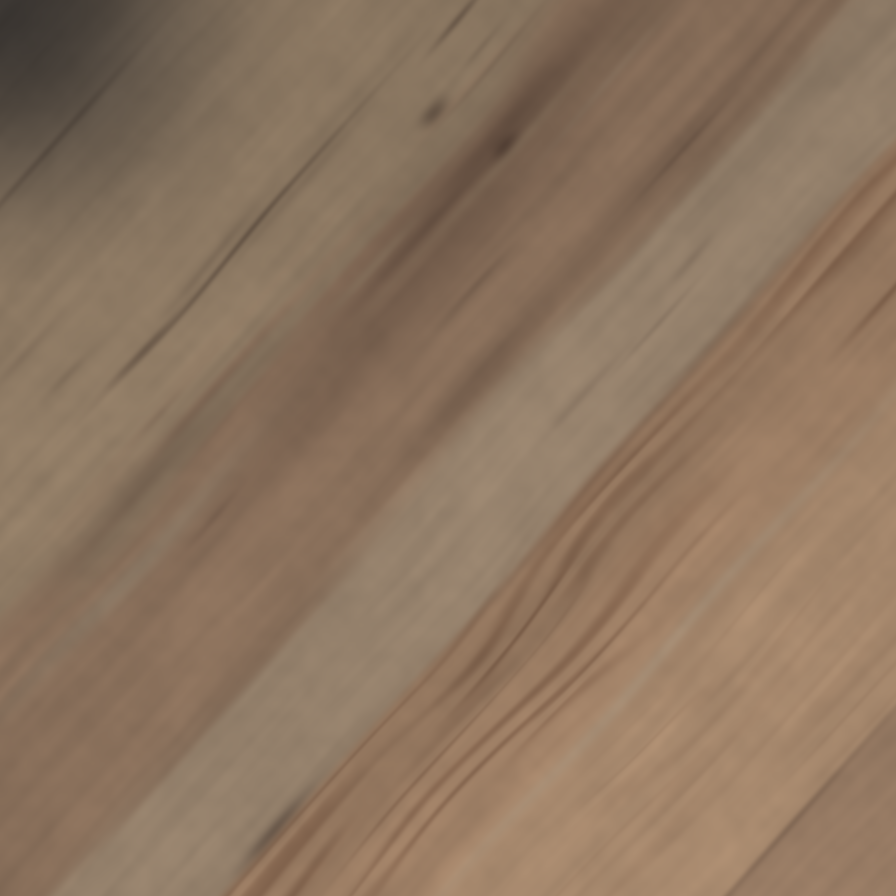
This texture is drawn by a three.js fragment shader. Its source:

```glsl
varying vec2 vUv;

float hash(vec2 p) {
  return fract(sin(dot(p, vec2(127.1, 311.7))) * 43758.5453);
}

float noise(vec2 p) {
  vec2 i = floor(p), f = fract(p);
  f = f * f * (3.0 - 2.0 * f);
  return mix(mix(hash(i), hash(i + vec2(1.0, 0.0)), f.x),
             mix(hash(i + vec2(0.0, 1.0)), hash(i + 1.0), f.x), f.y);
}

// Soft ellipse stretched along the grain
float streak(vec2 p, vec2 centre, vec2 radius) {
  vec2 q = (p - centre) / radius;
  return exp(-2.0 * dot(q, q));
}

float band(float x, float from, float to, float blur) {
  return smoothstep(from - blur, from + blur, x) * (1.0 - smoothstep(to - blur, to + blur, x));
}

void main() {
  // Grain space: x runs along the boards, y across them to the lower right
  vec2 grain = vec2(dot(vUv, vec2(0.667, 0.745)), dot(vUv, vec2(0.745, -0.667)));
  float wobble = noise(grain * vec2(5.0, 7.0)) - 0.5;
  vec2 p = grain + vec2(0.0, 0.014 * wobble);

  float wide = noise(p * vec2(2.5, 24.0) + 3.0) - 0.5;
  float fibre = noise(p * vec2(5.0, 70.0) + 17.0) - 0.5;
  float fine = noise(p * vec2(11.0, 140.0) + 41.0) - 0.5;

  vec3 pale = vec3(0.57, 0.49, 0.4);
  vec3 brown = vec3(0.55, 0.447, 0.363);
  vec3 rosy = vec3(0.595, 0.515, 0.43);
  vec3 amber = vec3(0.605, 0.487, 0.388);
  vec3 honey = vec3(0.625, 0.512, 0.41);

  // Boards, with a ragged edge on the brown heartwood
  float ragged = p.y + 0.06 * wide + 0.06 * fibre;
  vec3 color = mix(pale, brown, smoothstep(-0.215, -0.155, ragged));
  color = mix(color, rosy, smoothstep(0.012, 0.05, p.y + 0.03 * wide + 0.02 * fibre));
  color = mix(color, amber, smoothstep(0.176, 0.19, p.y + 0.006 * fibre));
  color = mix(color, honey, smoothstep(0.34, 0.41, p.y + 0.03 * wide));
  color = mix(color, brown * 1.03, smoothstep(0.598, 0.612, grain.y));

  // Pale sapwood streaks
  color = mix(color, rosy, 0.9 * streak(p, vec2(0.36, -0.128), vec2(0.26, 0.016)));
  color = mix(color, rosy * 1.06, 0.7 * streak(p, vec2(0.7, 0.37), vec2(0.6, 0.01)));
  color = mix(color, rosy, 0.35 * streak(p, vec2(1.12, -0.1), vec2(0.14, 0.006)));

  // Fibres, stronger in the heartwood
  float heart = band(p.y, -0.22, 0.03, 0.03);
  color *= 1.0 + 0.08 * wide + (0.055 + 0.055 * heart) * fibre + 0.03 * fine;

  // Broken growth lines in the amber board, fainter beyond it
  float wave = p.y * 230.0 + 9.0 * noise(p * vec2(4.0, 9.0) + 7.0) + 5.0 * fibre;
  float rings = pow(0.5 + 0.5 * sin(wave), 2.0);
  float ringShare = band(p.y, 0.186, 0.34, 0.025) + 0.25 * band(p.y, 0.4, 0.6, 0.03);
  float broken = smoothstep(0.15, 0.85, noise(p * vec2(5.0, 30.0) + 29.0));
  color *= 1.0 - vec3(0.15, 0.19, 0.21) * rings * ringShare * broken;
  color *= 1.0 - 0.07 * streak(p, vec2(0.75, 0.24), vec2(0.5, 0.06));

  // Dark mineral streaks, split up by the fibres
  float split = clamp(0.8 + 1.1 * fibre + 0.6 * wide, 0.0, 1.4);
  float dark = 0.27 * split * streak(p, vec2(0.98, -0.145), vec2(0.36, 0.045));
  dark += 0.24 * split * streak(p, vec2(0.5, -0.185), vec2(0.27, 0.026));
  dark += 0.13 * split * streak(p, vec2(0.75, -0.1), vec2(0.5, 0.05));
  dark += 0.22 * split * streak(p, vec2(0.8, 0.012), vec2(0.15, 0.018));
  dark += 0.1 * streak(p, vec2(1.15, 0.0), vec2(0.25, 0.025));

  // Knots, checks and joints
  dark += 0.3 * streak(p, vec2(0.975, -0.222), vec2(0.028, 0.013));
  dark += 0.2 * streak(p, vec2(1.0, -0.139), vec2(0.028, 0.013));
  dark += 0.28 * streak(p, vec2(0.26, 0.18), vec2(0.08, 0.01));
  dark += 0.24 * streak(p, vec2(0.73, -0.287), vec2(0.25, 0.005));
  dark += 0.22 * streak(p, vec2(0.56, -0.291), vec2(0.08, 0.006));
  dark += 0.24 * streak(p, vec2(1.07, -0.27), vec2(0.06, 0.006));
  dark += 0.16 * streak(grain, vec2(0.65, -0.515), vec2(0.2, 0.006));
  dark += 0.17 * streak(grain, vec2(0.65, 0.605), vec2(0.25, 0.006));
  dark += 0.14 * split * streak(p, vec2(0.85, 0.187), vec2(0.6, 0.009));

  // Short scattered flecks
  for (int i = 0; i < 14; i++) {
    float id = float(i);
    vec2 centre = vec2(0.25 + 0.95 * hash(vec2(id, 1.0)), -0.42 + 0.57 * hash(vec2(id, 2.0)));
    vec2 size = vec2(0.04 + 0.08 * hash(vec2(id, 3.0)), 0.005 + 0.004 * hash(vec2(id, 4.0)));
    dark += 0.09 * streak(p, centre, size);
  }
  color *= 1.0 - min(dark, 0.5) * vec3(0.93, 1.0, 0.98);

  // Soft mottling and light falling off to the upper left corner
  color *= 1.0 + 0.03 * (noise(vUv * 75.0) - 0.5) + 0.04 * (noise(vUv * 24.0) - 0.5);
  color *= 0.97 + 0.08 * smoothstep(-0.2, 0.6, grain.y) - 0.05 * smoothstep(0.6, 1.3, grain.x);
  float corner = 1.0 - smoothstep(0.0, 0.36, length(vUv - vec2(0.0, 1.0)));
  color *= 1.0 - corner * vec3(0.58, 0.55, 0.49);
  gl_FragColor = vec4(color, 1.0);
}
```
